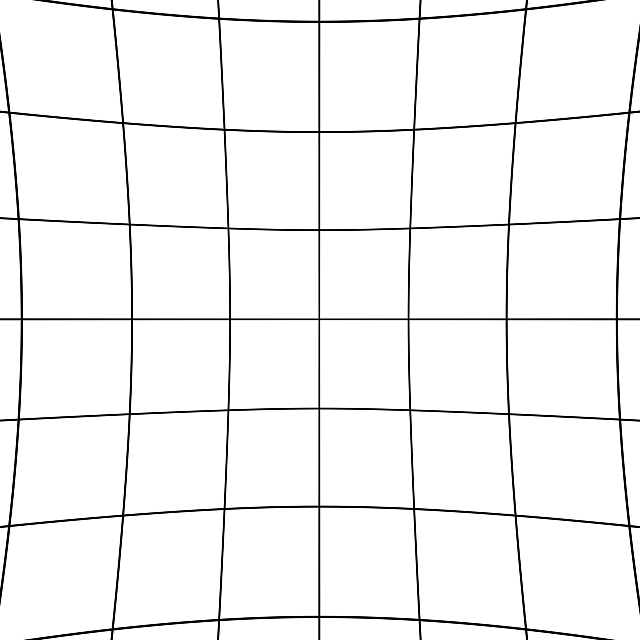
Write a three.js fragment shader that draws this pattern.

```glsl
varying vec2 vUv;

const vec3 PAPER = vec3(1.0);
const vec3 INK = vec3(0.0);
const vec2 CENTER = vec2(0.499, 0.501);
const float CELLS = 7.485;      // cells per canvas width at the center
const float PINCH = 2.22;       // loss of cell density per unit radius
const float HALF_WIDTH = 0.01;  // half line width, in cells

// Pincushion warp from canvas offset to grid coordinates
vec2 pincushion(vec2 p, float density, float pinch) {
  return p * (density - pinch * length(p));
}

// Distance to the nearest whole number on each axis
vec2 gridDistance(vec2 cell) {
  return abs(cell - floor(cell + 0.5));
}

// Ink coverage of both line families with a crisp smoothed edge
float gridLines(vec2 cell, float halfWidth) {
  vec2 pixel = max(fwidth(cell), vec2(1e-5));
  vec2 edge = (gridDistance(cell) - halfWidth) / pixel;
  vec2 ink = 1.0 - smoothstep(-0.4, 0.4, edge);
  return max(ink.x, ink.y);
}

void main() {
  vec2 cell = pincushion(vUv - CENTER, CELLS, PINCH);
  float ink = gridLines(cell, HALF_WIDTH);
  gl_FragColor = vec4(mix(PAPER, INK, ink), 1.0);
}
```
